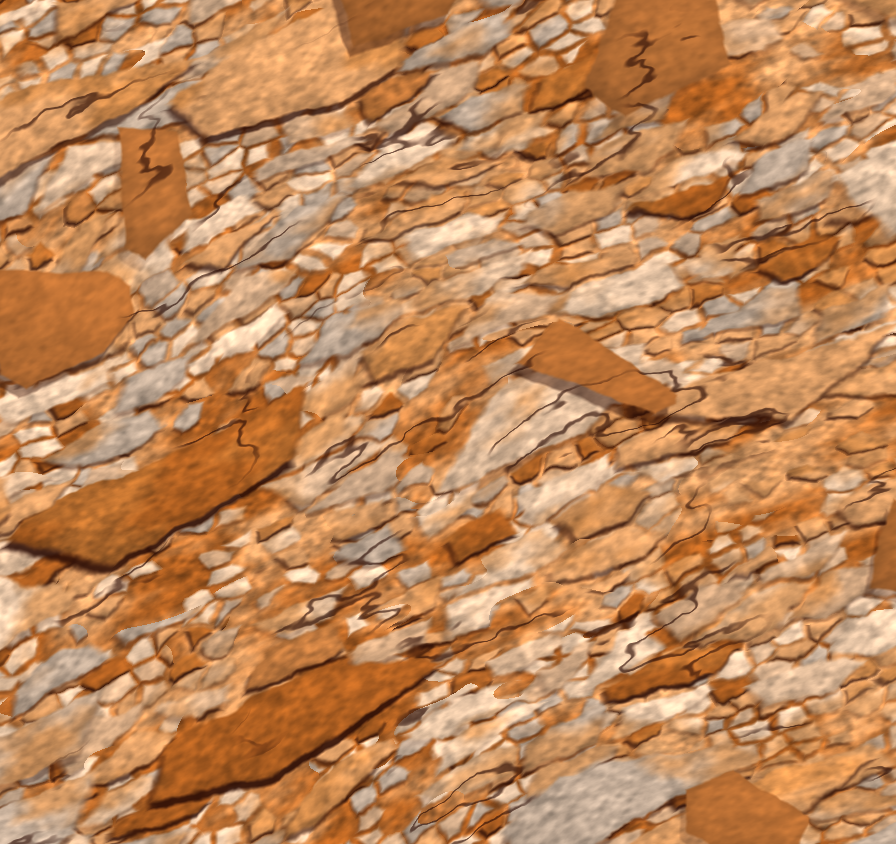
This texture is drawn by a Shadertoy shader. Its source:

```glsl
// Weathered conglomerate: tilted beds of pale slabs, flakes and pebbles in rusty soil.
// Each bed is a stretched cellular pattern; random cells become stones that are lit
// from the upper right and throw short dark shadows into the gaps beside them.

const float TILT = 0.43;                 // slope of the beds in radians
const vec2 TO_LIGHT = vec2(0.75, 0.66);
const float SOFTNESS = 0.0021;           // edge blur in canvas heights
const float GRAIN = 0.42;                // strength of the surface texture

const vec2 PEBBLE_SIZE = vec2(0.042, 0.021);
const vec2 FLAKE_SIZE = vec2(0.125, 0.038);
const vec2 SLAB_SIZE = vec2(0.36, 0.095);
const vec2 CHUNK_SIZE = vec2(0.15, 0.125);

const vec3 CREAM = vec3(0.95, 0.81, 0.68);
const vec3 TAN = vec3(0.82, 0.65, 0.50);
const vec3 GREY = vec3(0.75, 0.66, 0.58);
const vec3 PEACH = vec3(0.88, 0.63, 0.41);
const vec3 OCHRE = vec3(0.80, 0.50, 0.23);
const vec3 RUST = vec3(0.68, 0.37, 0.13);
const vec3 SHADOW = vec3(0.17, 0.05, 0.02);

vec3 hash3(vec2 p) {
    vec3 q = fract(p.xyx * vec3(0.1031, 0.1030, 0.0973));
    q += dot(q, q.yxz + 33.33);
    return fract((q.xxy + q.yzz) * q.zyx);
}

float valueNoise(vec2 p) {
    vec2 i = floor(p), f = fract(p);
    f = f * f * (3.0 - 2.0 * f);
    float bottom = mix(hash3(i).x, hash3(i + vec2(1, 0)).x, f.x);
    float top = mix(hash3(i + vec2(0, 1)).x, hash3(i + vec2(1, 1)).x, f.x);
    return mix(bottom, top, f.y);
}

float fbm(vec2 p) {
    float sum = 0.0, amp = 0.53;
    for (int i = 0; i < 4; i++) {
        sum += amp * valueNoise(p);
        p = mat2(1.6, 1.2, -1.2, 1.6) * p + 7.3;
        amp *= 0.5;
    }
    return sum;
}

// Returns distance to the cell border; also gives the cell id and offset from its seed.
float cellBorder(vec2 p, out vec2 id, out vec2 offset) {
    vec2 base = floor(p);
    float nearest = 9.0;
    id = base;
    offset = vec2(0.0);
    for (int y = -1; y <= 1; y++)
    for (int x = -1; x <= 1; x++) {
        vec2 cell = base + vec2(x, y);
        vec2 r = cell + 0.1 + 0.8 * hash3(cell).xy - p;
        if (dot(r, r) < nearest) { nearest = dot(r, r); id = cell; offset = -r; }
    }
    float border = 9.0;
    for (int y = -2; y <= 2; y++)
    for (int x = -2; x <= 2; x++) {
        vec2 cell = id + vec2(x, y);
        vec2 r = cell + 0.1 + 0.8 * hash3(cell).xy - p;
        vec2 across = r + offset;
        if (dot(across, across) > 0.0001)
            border = min(border, dot(0.5 * (r - offset), normalize(across)));
    }
    return border;
}

// Stone mask at a point; traits hold random values of that stone.
float stoneMask(vec2 q, float blur, float share, out vec3 traits, out vec2 offset, out float border) {
    vec2 id;
    border = cellBorder(q, id, offset);
    traits = hash3(id + 57.0);
    float gap = 0.04 + 0.12 * traits.y;
    return smoothstep(gap - blur, gap + blur, border) * step(traits.z, share);
}

vec3 stoneColour(float pick) {
    vec3 c = mix(CREAM, TAN, smoothstep(0.25, 0.48, pick));
    c = mix(c, GREY, smoothstep(0.48, 0.54, pick));
    c = mix(c, PEACH, smoothstep(0.70, 0.73, pick));
    return mix(c, RUST, smoothstep(0.91, 0.93, pick));
}

void layStones(inout vec3 col, vec2 s, vec2 size, float share, float rusty, float grain, float seed) {
    vec3 traits; vec2 offset; float border;
    float blur = SOFTNESS / size.y;
    vec2 q = s / size + seed;
    float depth = 0.003 + 0.09 * size.y;
    float shade = stoneMask(q + TO_LIGHT * depth / size, blur, share, traits, offset, border);
    col = mix(col, SHADOW, shade * (0.12 + 0.8 * traits.x * traits.x));

    float mask = stoneMask(q, blur, share, traits, offset, border);
    float stain = smoothstep(0.48, 0.72, fbm(s * vec2(7.0, 16.0) + seed));
    vec3 stone = mix(stoneColour(traits.x), RUST * (0.9 + 0.25 * traits.y), rusty);
    stone = mix(stone, OCHRE, 0.6 * stain * (1.0 - rusty));
    float light = 1.0 + 0.16 * dot(offset, TO_LIGHT) + GRAIN * (1.0 - 0.55 * rusty) * grain;
    light *= mix(0.86, 1.0, smoothstep(0.0, 0.25, border));
    col = mix(col, stone * light, mask);
}

void mainImage(out vec4 fragColor, in vec2 fragCoord) {
    vec2 p = fragCoord / iResolution.y;
    float c = cos(TILT), n = sin(TILT);
    vec2 s = mat2(c, -n, n, c) * p;
    // Bend the beds and roughen every outline
    s.y += 0.014 * sin(5.0 * s.x + 1.0) + 0.008 * sin(11.0 * s.x + 9.0 * s.y);
    vec2 rough = vec2(fbm(s * 32.0), fbm(s * 32.0 + 40.0)) - 0.5;
    vec2 bed = s + 0.016 * rough * vec2(1.3, 0.8);
    // Soil, with streaks along the beds
    float grain = fbm(s * vec2(48.0, 100.0)) - 0.5 + 0.6 * (valueNoise(s * vec2(110.0, 190.0)) - 0.5);
    float tone = fbm(s * vec2(9.0, 24.0) + 3.0);
    vec3 col = mix(RUST, PEACH, smoothstep(0.3, 0.75, tone)) * (1.0 + 0.6 * grain);
    // Stones, from fine to coarse; soil pockets stay bare
    float pocket = smoothstep(0.48, 0.68, fbm(s * vec2(2.6, 6.0) + 11.0));
    layStones(col, bed, PEBBLE_SIZE, 0.85 - 0.5 * pocket, 0.0, grain, 3.7);
    layStones(col, bed, FLAKE_SIZE, 0.62 - 0.45 * pocket, 0.0, grain, 17.2);
    layStones(col, bed, SLAB_SIZE, 0.27, 0.0, grain, 31.4);
    layStones(col, bed * 0.6 + p * 0.4, CHUNK_SIZE, 0.07, 0.85, grain, 45.9);
    // Thin broken cracks along the beds
    float crack = abs(fbm(bed * vec2(5.0, 19.0) + 23.0) - 0.5);
    float broken = smoothstep(0.52, 0.7, valueNoise(s * vec2(9.0, 14.0) + 5.0));
    col = mix(col, SHADOW, 0.65 * broken * (1.0 - smoothstep(0.004, 0.024, crack)));
    fragColor = vec4(clamp(col, 0.0, 1.0), 1.0);
}
```
